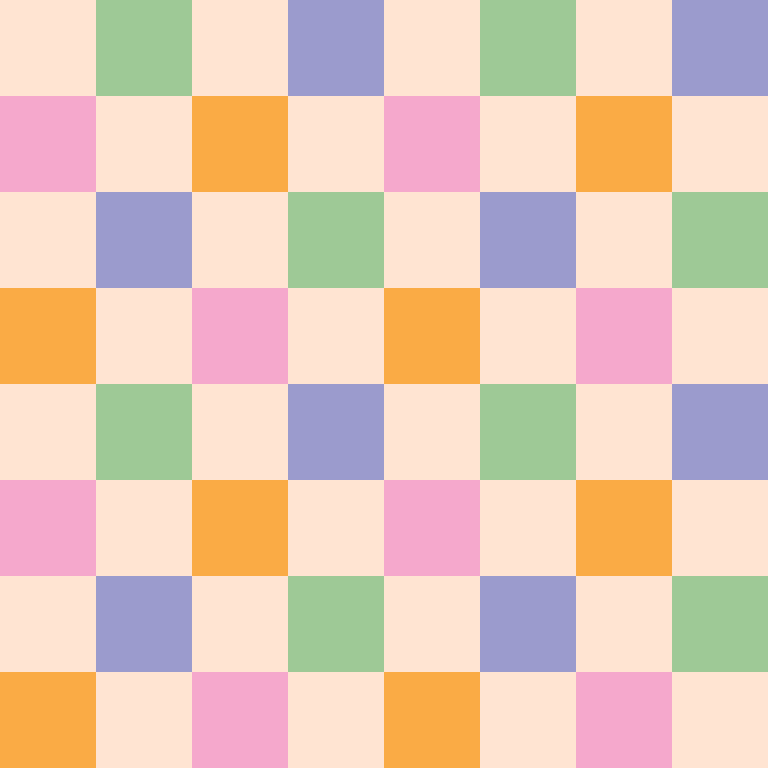
Reproduce this pattern procedurally as a Shadertoy shader.

```glsl
// Pastel checkerboard: cream squares alternating with four colours on a 4 by 4 repeat.
#define CELLS 8.0
#define CREAM vec3(1.00, 0.894, 0.824)
#define GREEN vec3(0.62, 0.79, 0.59)
#define ORANGE vec3(0.98, 0.67, 0.27)
#define PINK vec3(0.96, 0.66, 0.80)
#define LILAC vec3(0.608, 0.608, 0.804)

// Flat colour of one square; the bit operations wrap every four cells
vec3 cellColor(ivec2 cell) {
    if (((cell.x + cell.y) & 1) == 1) return CREAM;
    bool swapped = (((cell.x >> 1) + (cell.y >> 1)) & 1) == 1;
    bool evenRow = (cell.y & 1) == 0;
    return evenRow ? (swapped ? PINK : ORANGE)
                   : (swapped ? GREEN : LILAC);
}

void mainImage(out vec4 fragColor, in vec2 fragCoord) {
    vec2 pixelSize = CELLS / iResolution.xy;
    vec2 grid = fragCoord * pixelSize - 0.5;
    ivec2 cell = ivec2(floor(grid));

    // Pixel coverage on either side of the nearest cell edges
    vec2 blend = clamp((fract(grid) - 0.5) / pixelSize + 0.5, 0.0, 1.0);

    vec3 lower = mix(cellColor(cell), cellColor(cell + ivec2(1, 0)), blend.x);
    vec3 upper = mix(cellColor(cell + ivec2(0, 1)), cellColor(cell + ivec2(1, 1)), blend.x);
    fragColor = vec4(mix(lower, upper, blend.y), 1.0);
}
```
